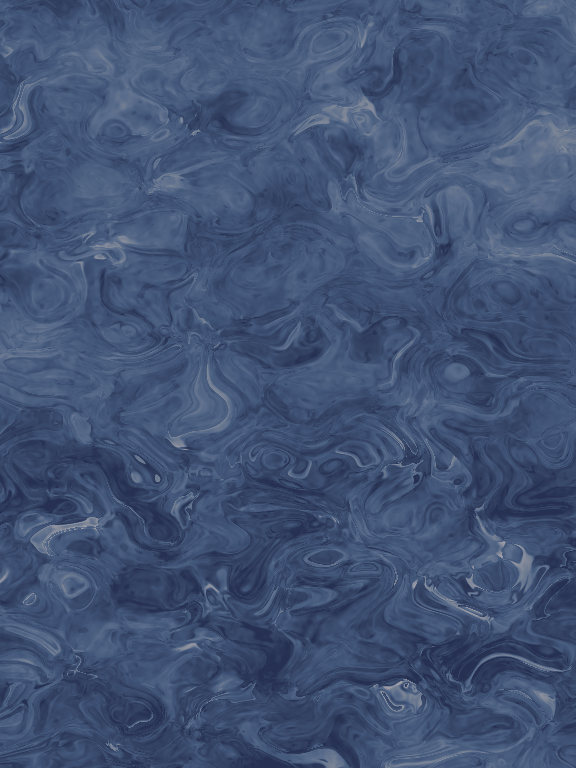
This texture is drawn by a WebGL 1 fragment shader. Its source:

```glsl
precision highp float;
uniform vec2 u_resolution;

vec3 hash3(vec2 p) {
  vec3 h = vec3(dot(p, vec2(127.1, 311.7)), dot(p, vec2(269.5, 183.3)), dot(p, vec2(419.2, 371.9)));
  return fract(sin(h) * 43758.5);
}

// Cellular noise: soft drops with random weights, three channels of unit spread
vec3 drops(vec2 p) {
  vec2 cell = floor(p);
  vec3 sum = vec3(0.0);
  for (int j = -1; j <= 1; j++) {
    for (int i = -1; i <= 1; i++) {
      vec2 id = cell + vec2(float(i), float(j));
      vec2 d = p - id - hash3(id).xy;
      float k = max(0.0, 1.0 - dot(d, d));
      sum += k * k * k * (2.0 * hash3(id + 37.0) - 1.0);
    }
  }
  return 2.6 * sum;
}

float ramp(float a, float b, float t) {
  return clamp((t - a) / (b - a), 0.0, 1.0);
}

// Pigments from deep indigo to cream
vec3 pigment(float t) {
  vec3 c = mix(vec3(0.15, 0.19, 0.32), vec3(0.21, 0.27, 0.40), ramp(-1.9, -0.75, t));
  c = mix(c, vec3(0.25, 0.33, 0.47), ramp(-0.75, 0.02, t));
  c = mix(c, vec3(0.30, 0.38, 0.51), ramp(0.02, 0.8, t));
  c = mix(c, vec3(0.36, 0.43, 0.55), ramp(0.8, 1.6, t));
  c = mix(c, vec3(0.44, 0.49, 0.57), ramp(1.6, 2.4, t));
  return mix(c, vec3(0.62, 0.61, 0.65), ramp(2.4, 4.4, t));
}

void main() {
  vec2 p = gl_FragCoord.xy / u_resolution.y;
  vec3 drift = drops(p * vec2(4.0, 7.0) + 4.0);
  vec3 cloud = drops(p * vec2(10.0, 16.0) + 14.0);

  // The paint is stirred most in the lower half and at the upper left
  float low = 1.0 - smoothstep(0.3, 0.6, p.y);
  float side = 1.0 - smoothstep(0.08, 0.32, length((p - vec2(0.1, 0.77)) * vec2(1.0, 1.4)));
  float stir = clamp(0.15 + 0.55 * low + 0.6 * side + 0.15 * drift.z + 0.2 * cloud.z, 0.06, 1.0);

  // Fold the surface in ever smaller turns
  vec2 q = p * vec2(24.0, 33.0);
  q += 0.8 * drops(q * 0.5 + 3.0).xy;
  q += 0.32 * drops(q * 1.3 + 9.0).xy;
  q += 0.13 * drops(q * 2.9 + 21.0).xy;

  vec3 paint = drops(q + 30.0);
  vec3 strands = drops(q * vec2(1.9, 2.3) + 60.0);
  vec3 hairs = drops(q * vec2(3.4, 4.0) + 90.0);

  // Broad tone, strands and fine mottling
  float tone = 0.25 - 0.6 * low + 0.3 * drift.x + 0.28 * cloud.x;
  tone += (0.42 * paint.x + 0.38 * strands.x + 0.2 * hairs.x) * mix(0.55, 1.15, stir);
  tone += 0.15 * drops(p * 70.0 + 0.5 * strands.yz).x + 0.14 * drops(p * 150.0 + 0.5 * hairs.yz).y;

  // Petals: sharp on one side, fading on the other, with a dark rim
  float petal = smoothstep(0.0, 0.14, paint.y) * (1.0 - smoothstep(0.2, 1.4, paint.y));
  float rim = smoothstep(-0.4, -0.04, paint.y) * (1.0 - smoothstep(-0.04, 0.06, paint.y));
  float cream = smoothstep(0.2, 1.5, paint.z + 0.4 * strands.y + 0.35 * cloud.y);
  tone += stir * (4.0 * petal * cream - 0.4 * rim);

  // Small sharp flakes between the petals
  float flake = smoothstep(0.0, 0.2, strands.z) * (1.0 - smoothstep(0.2, 1.1, strands.z));
  tone += 1.1 * stir * flake * smoothstep(0.3, 1.3, strands.y);

  // Dark flecks in the calm paint
  float fleck = smoothstep(1.5, 2.2, drops(p * vec2(80.0, 95.0) + 0.6 * strands.xy + 80.0).z);
  tone -= 0.7 * fleck;

  gl_FragColor = vec4(pigment(tone), 1.0);
}
```
